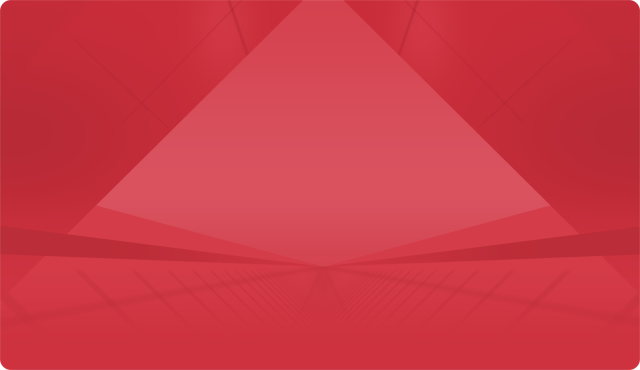
Write a WebGL 1 fragment shader that draws this background.

```glsl
precision highp float;
// Red symmetrical hall: a pale triangular opening between dark slanted walls,
// above a floor whose seams run to one vanishing point. Half-planes in mirrored
// coordinates mask the big shapes; thin distance lines add panel and floor seams.

uniform vec2 u_resolution;

// Layout, in units of canvas height
const float AXIS_X = 0.505;        // mirror axis as a share of the width
const float HORIZON = 0.279;
const float APEX_HALF = 0.054;     // half opening at the top edge
const float WALL_SLOPE = 1.009;
const float LEDGE_SLOPE = 0.270;
const float BEAM_TOP_SLOPE = 0.127;
const float BEAM_LOW_SLOPE = 0.039;
const float SEAM_FREQUENCY = 2.35;
const float CORNER_RADIUS = 0.030;

// Palette
const vec3 SKY_TOP = vec3(0.835, 0.260, 0.310);
const vec3 SKY_MID = vec3(0.850, 0.320, 0.370);
const vec3 SKY_LOW = vec3(0.830, 0.265, 0.315);
const vec3 WALL_RED = vec3(0.790, 0.175, 0.225);
const vec3 WALL_DARK = vec3(0.705, 0.165, 0.210);
const vec3 WALL_GLOW = vec3(0.835, 0.240, 0.290);
const vec3 LEDGE_RED = vec3(0.830, 0.235, 0.285);
const vec3 FLOOR_FAR = vec3(0.830, 0.230, 0.280);
const vec3 FLOOR_NEAR = vec3(0.805, 0.195, 0.245);
const vec3 BEAM_OUTER = vec3(0.735, 0.175, 0.220);
const vec3 BEAM_INNER = vec3(0.795, 0.200, 0.250);
const vec3 SEAM_DARK = vec3(0.680, 0.140, 0.190);
const vec3 OUTSIDE = vec3(1.0);

float pixelSize;

// Smooth coverage of the side where d is positive
float cover(float d) {
  return smoothstep(-0.75 * pixelSize, 0.75 * pixelSize, d);
}

// Soft stroke along the segment a-b
float stroke(vec2 p, vec2 a, vec2 b, float width) {
  vec2 ab = b - a;
  float t = clamp(dot(p - a, ab) / dot(ab, ab), 0.0, 1.0);
  return 1.0 - smoothstep(0.0, width + pixelSize, length(p - a - ab * t));
}

// Round glow of the given radii
float blob(vec2 p, vec2 center, vec2 radii) {
  vec2 d = (p - center) / radii;
  return exp(-dot(d, d));
}

vec3 skyColor(float y) {
  vec3 c = mix(SKY_LOW, SKY_MID, smoothstep(HORIZON, 0.47, y));
  return mix(c, SKY_TOP, smoothstep(0.52, 1.0, y));
}

vec3 wallColor(vec2 p) {
  vec3 c = mix(WALL_RED, WALL_DARK, 0.85 * blob(p, vec2(0.84, 0.64), vec2(0.38, 0.23)));
  c = mix(c, WALL_GLOW, 0.65 * blob(p, vec2(0.27, 0.93), vec2(0.08, 0.15)));
  c = mix(c, LEDGE_RED, 0.3 * (1.0 - smoothstep(0.32, 0.50, p.y)));
  // Shaded outer corner panel
  c = mix(c, WALL_DARK, 0.25 * smoothstep(-0.01, 0.05, p.x + p.y - 1.61));
  // Panel joints
  float joints = 0.45 * stroke(p, vec2(0.255, 1.0), vec2(0.205, 0.853), 0.005);
  joints += 0.28 * stroke(p, vec2(0.22, 1.0), vec2(0.54, 0.67), 0.002);
  joints += 0.30 * stroke(p, vec2(0.67, 0.89), vec2(0.42, 0.655), 0.002);
  return mix(c, SEAM_DARK, joints);
}

vec3 floorColor(vec2 p) {
  float depth = max(HORIZON - p.y, 0.0);
  float fade = 1.0 - smoothstep(0.08, 0.20, depth);
  vec3 c = mix(FLOOR_FAR, FLOOR_NEAR, smoothstep(0.0, 0.22, depth));
  // Diagonal seams crowd together towards the vanishing point
  float reach = max(p.x + depth, 0.02);
  float phase = SEAM_FREQUENCY / reach;
  float phaseStep = SEAM_FREQUENCY * pixelSize / (reach * reach);
  float gap = abs(fract(phase) - 0.5);
  float seam = 1.0 - smoothstep(0.03, 0.06 + 1.5 * phaseStep, gap);
  seam *= fade * smoothstep(0.08, 0.16, reach) * smoothstep(0.0, 0.02, depth);
  c = mix(c, SEAM_DARK, 0.20 * seam);
  // Radial bands: one shallow, one steep
  float shallow = 1.0 - smoothstep(0.0, 0.012 + 0.012 * p.x, abs(depth - 0.175 * p.x));
  float steep = 1.0 - smoothstep(0.0, 0.010, abs(p.x - 0.50 * depth));
  c = mix(c, BEAM_OUTER, 0.32 * shallow + 0.18 * steep * fade);
  return mix(c, BEAM_OUTER, 0.35 * blob(p, vec2(0.0, 0.24), vec2(0.035, 0.06)));
}

void main() {
  pixelSize = 1.0 / u_resolution.y;
  vec2 uv = gl_FragCoord.xy * pixelSize;
  float aspect = u_resolution.x * pixelSize;
  vec2 p = vec2(abs(uv.x - AXIS_X * aspect), uv.y);
  float rise = p.y - HORIZON;

  // Opening, ledge and floor
  vec3 color = mix(LEDGE_RED, skyColor(p.y), cover(rise - LEDGE_SLOPE * p.x));
  color = mix(color, floorColor(p), cover(BEAM_LOW_SLOPE * p.x - rise));

  // Side walls
  float wallEdge = (p.x - APEX_HALF - WALL_SLOPE * (1.0 - p.y)) / sqrt(1.0 + WALL_SLOPE * WALL_SLOPE);
  color = mix(color, wallColor(p), cover(wallEdge) * mix(0.65, 1.0, smoothstep(0.15, 0.36, p.y)));

  // Dark beams converging on the horizon
  float beam = cover(BEAM_TOP_SLOPE * p.x - rise) * cover(rise - BEAM_LOW_SLOPE * p.x);
  color = mix(color, mix(BEAM_INNER, BEAM_OUTER, smoothstep(0.05, 0.60, p.x)), beam);

  // Rounded canvas corners
  vec2 halfSize = 0.5 * vec2(aspect, 1.0);
  vec2 corner = max(abs(uv - halfSize) - halfSize + CORNER_RADIUS, 0.0);
  color = mix(color, OUTSIDE, cover(length(corner) - CORNER_RADIUS));
  gl_FragColor = vec4(color, 1.0);
}
```
